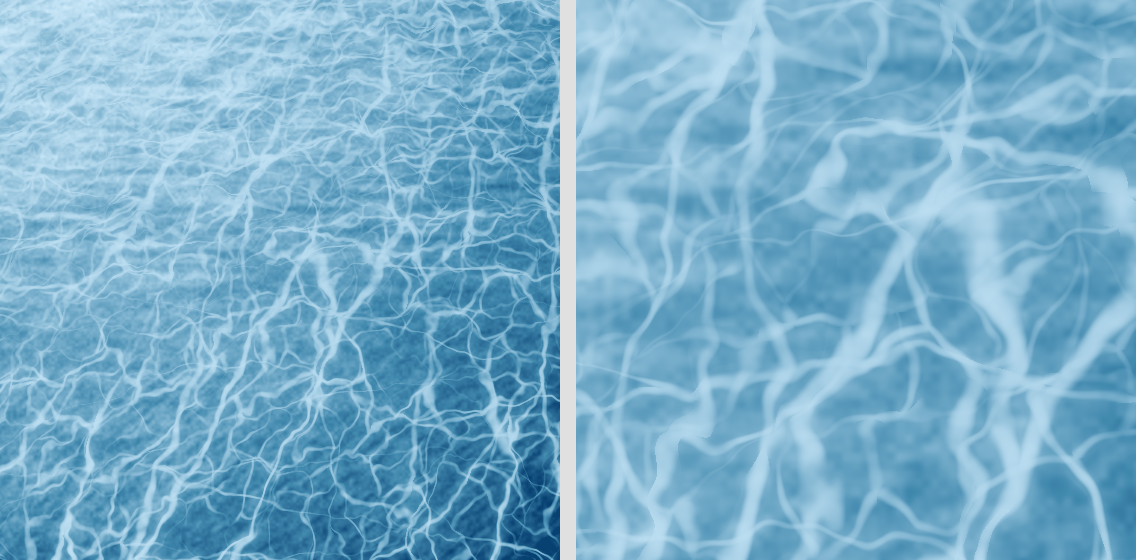
Left, the full canvas; right, a detail of the centre.
Reproduce this texture procedurally as a WebGL 1 fragment shader.

```glsl
precision highp float;
// Sunlit shallow water seen at a slant: a web of pale caustic lines over blue.
// Warped cellular borders are laid on a receding plane in several stretches,
// then added to a corner-to-corner light gradient with fine ripple noise.

uniform vec2 u_resolution;

#define VANISHING_POINT vec2(1.0, 1.8)
#define WEB_SCALE vec2(13.0, 15.0)
#define FINE_SCALE vec2(24.0, 31.0)
#define RIDGE_SCALE vec2(11.0, 5.0)
#define STREAK_SCALE vec2(4.0, 22.0)
#define LINE_WIDTH 0.0048
#define LINE_LIGHT 0.92
#define RIPPLE 0.32
#define JITTER 0.024
#define DEEP_BLUE vec3(0.05, 0.28, 0.47)
#define MID_BLUE vec3(0.26, 0.54, 0.685)
#define PALE_BLUE vec3(0.60, 0.775, 0.87)

vec2 hash2(vec2 p) {
  vec3 h = fract(p.xyx * vec3(0.1031, 0.1030, 0.0973));
  h += dot(h, h.yzx + 33.33);
  return fract((h.xx + h.yz) * h.zy);
}

float noise(vec2 p) {
  vec2 cell = floor(p), f = fract(p);
  f = f * f * (3.0 - 2.0 * f);
  float low = mix(hash2(cell).x, hash2(cell + vec2(1.0, 0.0)).x, f.x);
  float high = mix(hash2(cell + vec2(0.0, 1.0)).x, hash2(cell + 1.0).x, f.x);
  return mix(low, high, f.y);
}

vec2 wobble(vec2 p) {
  return vec2(noise(p), noise(p + 41.0)) - 0.5;
}

// Layered sines bend the straight cell borders into wavy filaments.
vec2 warp(vec2 p) {
  p += 0.20 * sin(p.yx * 1.9 + vec2(0.4, 2.1));
  return p + 0.08 * sin(p.yx * 4.7 + vec2(3.2, 1.3));
}

// Cell borders drawn with an even width on the canvas, brighter where they meet.
// plane.xy is the place on the water, plane.z the distance to the horizon.
float caustic(vec3 plane, vec2 scale, float seed, float width) {
  vec2 p = warp((plane.xy + 3.0) * scale + seed);
  vec2 cell = floor(p), f = fract(p);
  vec2 first = vec2(9.0), second = vec2(9.0);
  float d1 = 9.0, d2 = 9.0, d3 = 9.0;
  for (int j = -1; j <= 1; j++) {
    for (int i = -1; i <= 1; i++) {
      vec2 offset = vec2(float(i), float(j));
      vec2 toSeed = offset + hash2(cell + offset) - f;
      float d = length(toSeed);
      if (d < d1) {
        d3 = d2; d2 = d1; d1 = d;
        second = first; first = toSeed;
      } else if (d < d2) {
        d3 = d2; d2 = d;
        second = toSeed;
      } else d3 = min(d3, d);
    }
  }
  // Slope of the border field, carried from the water to the canvas
  vec2 slope = (first / max(d1, 0.001) - second / d2) * scale / plane.z;
  slope.y = slope.x * plane.x + slope.y / plane.z;
  float border = (d2 - d1) / (length(slope) + 0.5);

  float strength = smoothstep(0.25, 0.75, noise(p * 1.7 + 7.0));
  width *= 0.7 + 0.6 * strength;
  float core = 1.0 - smoothstep(0.15 * width, width, border);
  float glow = 0.16 * exp(-border / (width * 1.6));
  float knot = 0.7 * exp(-(d3 - d1) / 0.07);
  return (core + glow) * (0.22 + 0.88 * strength) + knot * strength;
}

vec3 waterColour(float tone) {
  vec3 dark = mix(DEEP_BLUE, MID_BLUE, tone * 2.0);
  vec3 light = mix(MID_BLUE, PALE_BLUE, tone * 2.0 - 1.0);
  return mix(dark, light, step(0.5, tone));
}

void main() {
  vec2 uv = gl_FragCoord.xy / u_resolution;

  // Receding water plane with ragged refraction
  vec2 bent = uv + JITTER * wobble(uv * 24.0) + 0.35 * JITTER * wobble(uv * 65.0);
  float depth = VANISHING_POINT.y - bent.y;
  vec3 plane = vec3(vec2(bent.x - VANISHING_POINT.x, 1.0) / depth, depth);

  // Light falls off from the upper left to the lower right
  float across = uv.x * uv.x;
  float tone = mix(mix(0.40, -0.08, across), mix(1.08, 0.54, across), pow(uv.y, 0.7));
  tone += 0.14 * (noise(uv * vec2(4.0, 13.0)) - 0.5);

  // Flat ripples far away, slanted ones close by, and grain over all
  float flatRipple = noise(uv * vec2(12.0, 75.0)) + 0.6 * noise(uv * vec2(50.0, 150.0));
  vec2 slanted = vec2(uv.x + uv.y, 1.3 * uv.y - uv.x);
  float slantRipple = noise(slanted * vec2(22.0, 70.0)) + 0.6 * noise(uv * 110.0);
  tone += RIPPLE * (mix(slantRipple, flatRipple, smoothstep(0.1, 0.7, uv.y)) - 0.8);
  tone += 0.45 * RIPPLE * (noise(uv * 190.0) - 0.5);

  // Caustic nets: main web, fine threads, long ridges, level streaks
  float light = 0.65 * caustic(plane, WEB_SCALE, 0.0, LINE_WIDTH);
  light += 0.42 * caustic(plane, FINE_SCALE, 5.0, LINE_WIDTH * 0.8);
  light += 0.95 * caustic(plane, RIDGE_SCALE, 11.0, LINE_WIDTH * 1.25);
  light += 0.60 * caustic(plane, STREAK_SCALE, 17.0, LINE_WIDTH * 0.8);
  light *= 0.45 + 1.1 * noise(uv * 55.0);
  light = 1.0 - exp(-1.4 * light);
  tone = mix(tone, 1.30, light * LINE_LIGHT * mix(1.0, 0.75, uv.y));

  gl_FragColor = vec4(waterColour(clamp(tone, -0.05, 1.3)), 1.0);
}
```
